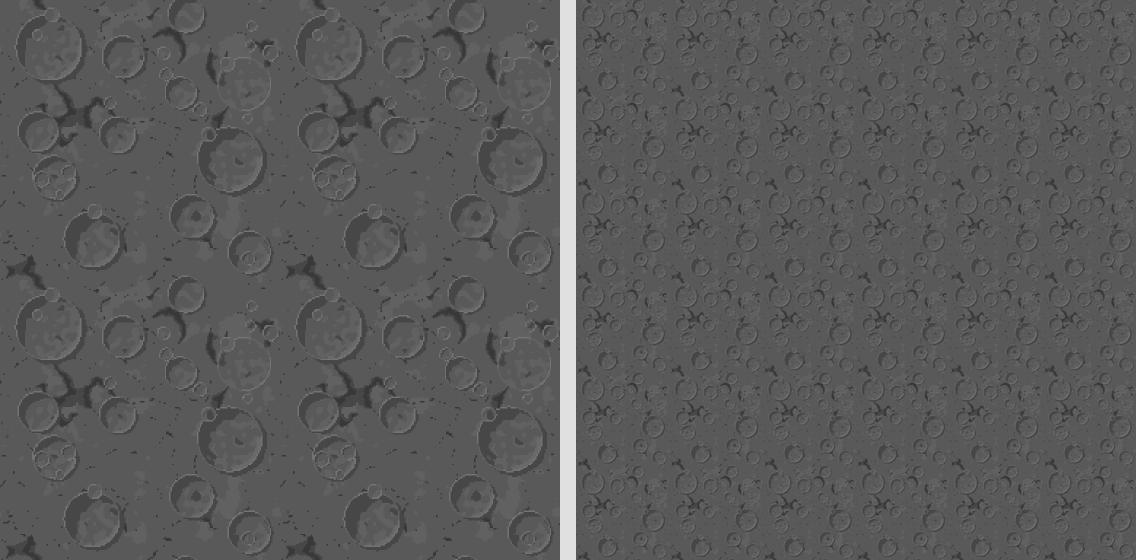
Left: one tile. Right: repeated 3 by 3.
This texture is drawn by a Shadertoy shader. Its source:

```glsl
const float GROUND = 0.35, DUST = 0.38, SHADOW = 0.28, CRACK = 0.22, RIM = 0.45;
const float GRID = 192.0; // blocks across one repeat

vec2 hash2(vec2 p) {
    vec3 q = fract((p.xyx + 7.3) * vec3(0.1031, 0.1030, 0.0973));
    q += dot(q, q.yzx + 33.33);
    return fract((q.xx + q.yz) * q.zy);
}

float corner(vec2 cell, vec2 offset, float period) {
    float angle = 6.2832 * hash2(mod(cell, period) + period).x;
    return dot(vec2(cos(angle), sin(angle)), offset);
}

// Gradient noise that wraps on the unit square
float noise(vec2 p, float period) {
    p *= period;
    vec2 i = floor(p), f = p - i;
    vec2 u = f * f * f * (f * (f * 6.0 - 15.0) + 10.0);
    vec2 e = vec2(1, 0);
    return mix(mix(corner(i, f, period), corner(i + e, f - e, period), u.x),
               mix(corner(i + e.yx, f - e.yx, period), corner(i + 1.0, f - 1.0, period), u.x), u.y);
}

vec2 wrapDelta(vec2 a, vec2 b) {
    vec2 d = a - b;
    return d - round(d);
}

// Dusty ground with jagged cracks gathered in zones
float terrain(vec2 p) {
    float grain = noise(p, 48.0);
    float zone = noise(p + 0.3, 5.0);
    float blotch = noise(p, 9.0) + 0.5 * noise(p, 19.0) + 0.3 * grain;
    float shade = blotch + 0.5 * zone > 0.34 ? DUST : GROUND;
    if (grain > 0.6) shade = SHADOW;
    vec2 warped = p + 0.022 * vec2(noise(p, 23.0), noise(p + 0.5, 29.0));
    float ridge = abs(noise(warped, 8.0)) + 0.05 * grain;
    float width = 0.12 * smoothstep(0.1, 0.32, zone);
    if (ridge < width) shade = SHADOW;
    if (ridge < 0.5 * width) shade = CRACK;
    return shade;
}

// Bowl lit from the upper left; depth 0 leaves only a worn ring
void crater(inout float shade, vec2 p, vec2 center, float radius, float depth) {
    vec2 d = wrapDelta(p, center) / radius;
    float dist = length(d);
    if (dist > 1.5) return;
    float rough = noise(p, 32.0);
    float lit = dot(d, vec2(0.7, -0.7));

    // Cast shadow outside
    if (depth > 0.0 && length(d - vec2(0.14, -0.11)) + 0.08 * rough < 1.03) shade = SHADOW;

    // Floor, pits and walls
    if (dist < 1.0) {
        shade = rough + 0.3 * lit > 0.15 ? DUST : GROUND;
        if (noise(p + 0.37, 21.0) > 0.42) shade = SHADOW;
        if (depth > 0.0 && dist > 0.86 && lit + 0.4 * rough > 0.65) shade = 0.41;
        if (length(d - vec2(0.36, -0.3) * depth) + 0.2 * rough > 1.04 && depth > 0.0) shade = SHADOW;
    }

    // Thin broken rim
    if (abs(dist - 1.0) * radius < 0.5 / GRID) shade = abs(lit) + 0.4 * rough > 0.5 ? RIM : DUST;
}

// Center and radius of the large craters, one per quarter
vec3 largeCrater(int k) {
    float i = float(k % 2), j = float(k / 2);
    return vec3(0.328, 0.146, 0.099) + i * vec3(0.492, 0.286, 0.016)
         + j * vec3(-0.154, 0.685, 0.018) + i * j * vec3(0.206, -0.417, -0.039);
}

bool isClear(vec2 center, float radius) {
    for (int k = 0; k < 4; k++) {
        vec3 large = largeCrater(k);
        if (length(wrapDelta(center, large.xy)) < large.z + radius) return false;
    }
    return true;
}

float surface(vec2 p) {
    p = (floor(fract(p) * GRID) + 0.5) / GRID;
    float shade = terrain(p);

    // Medium craters, evenly scattered between the large ones
    for (int k = 0; k < 13; k++) {
        vec2 center = fract(vec2(0.135, 0.53) + float(k) * vec2(0.7549, 0.5698));
        vec2 rnd = hash2(vec2(k, 17));
        float radius = 0.05 + 0.028 * rnd.x;
        if (length(wrapDelta(p, center)) < 1.5 * radius && isClear(center, radius))
            crater(shade, p, center, radius, 0.8 + 0.5 * rnd.y);
    }

    // Large craters, each with a small one on its rim
    for (int k = 0; k < 4; k++) {
        vec3 large = largeCrater(k);
        float depth = k == 3 ? 0.0 : 1.4 - 0.3 * float(k);
        float angle = 0.1 - 0.8 * float(k % 2);
        crater(shade, p, large.xy, large.z, depth);
        crater(shade, p, large.xy + large.z * vec2(sin(angle), cos(angle)), 0.025, 0.0);
    }

    // Small craters
    for (int k = 0; k < 13; k++) {
        vec2 rnd = hash2(vec2(k, 41));
        crater(shade, p, hash2(vec2(k, 5)), 0.014 + 0.014 * rnd.x, step(0.35, rnd.y));
    }
    return shade;
}

void mainImage(out vec4 fragColor, in vec2 fragCoord) {
    // Four samples per pixel smooth the block edges
    float shade = 0.0;
    for (int s = 0; s < 4; s++) {
        vec2 offset = 0.5 * vec2(s % 2, s / 2) - 0.25;
        shade += 0.25 * surface(2.0 * (fragCoord + offset) / iResolution.xy);
    }
    fragColor = vec4(vec3(shade), 1.0);
}
```
